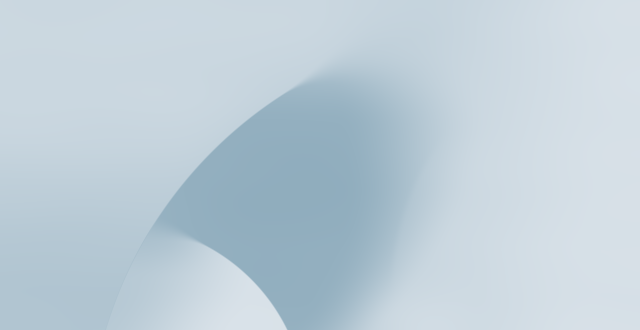
Write a Shadertoy shader that draws this background.

```glsl
// Soft blue-grey backdrop: a dark sail-shaped fold bounded by a large arc,
// with a pale petal below it and misty light on the right.
// Every layer is a scalar tone, mapped at the end to a two-colour ramp.

const vec3 DEEP_BLUE = vec3(0.56, 0.675, 0.74);
const vec3 PALE_MIST = vec3(0.85, 0.885, 0.912);
const float ASPECT = 1.93;

vec2 hashGradient(vec2 cell) {
    float angle = 6.2832 * fract(sin(dot(cell, vec2(127.1, 311.7))) * 4375.85);
    return vec2(cos(angle), sin(angle));
}

float gradientNoise(vec2 p) {
    vec2 cell = floor(p), f = fract(p);
    vec2 u = f * f * f * (f * (f * 6.0 - 15.0) + 10.0);
    float a = dot(hashGradient(cell), f);
    float b = dot(hashGradient(cell + vec2(1, 0)), f - vec2(1, 0));
    float c = dot(hashGradient(cell + vec2(0, 1)), f - vec2(0, 1));
    float d = dot(hashGradient(cell + vec2(1, 1)), f - vec2(1, 1));
    return mix(mix(a, b, u.x), mix(c, d, u.x), u.y);
}

// Positive inside the circle.
float discDepth(vec2 p, vec2 center, float radius) {
    return radius - length(p - center);
}

float softMask(float depth, float softness) {
    return smoothstep(-softness, softness, depth);
}

float glow(vec2 p, vec2 center, float radius) {
    vec2 d = (p - center) / radius;
    return exp(-dot(d, d));
}

// Mist behind the fold: dim lower left, bright right side.
float hazeTone(vec2 p) {
    float left = mix(0.46, 0.81, smoothstep(0.1, 0.75, p.y));
    float right = mix(0.74, 0.97, smoothstep(1.2, 1.85, p.x + 0.12 * (0.5 - p.y)));
    float tone = mix(left, right, smoothstep(0.9, 1.4, p.x));
    return tone + 0.2 * glow(p, vec2(1.2, 0.0), 0.18);
}

// Coverage of the dark fold, melting away to the right and the top.
float foldDensity(vec2 p) {
    float bend = 1.0 - p.y / 0.55;
    float middle = 1.25 - 0.24 * bend * bend;
    float halfWidth = mix(0.14, 0.23, smoothstep(0.0, 0.7, p.y));
    float across = 1.0 - smoothstep(middle - halfWidth, middle + halfWidth, p.x);
    return across * (1.0 - smoothstep(0.62, 1.02, p.y));
}

float petalTone(vec2 p) {
    float lit = smoothstep(0.3, 0.72, p.x - 0.5 * p.y);
    float tip = smoothstep(0.15, 0.3, p.y) * (1.0 - smoothstep(0.5, 0.7, p.x));
    return 0.55 + 0.45 * lit - 0.18 * tip;
}

void mainImage(out vec4 fragColor, in vec2 fragCoord) {
    vec2 p = fragCoord / iResolution.xy * vec2(ASPECT, 1.0);
    float edge = 1.0 / iResolution.y;

    // Large arc: crisp on the left, dissolving at its crest.
    float arcDepth = discDepth(p, vec2(1.552, -0.367), 1.287);
    float arcSoftness = mix(edge, 0.12, smoothstep(0.85, 1.2, p.x));
    float insideArc = softMask(arcDepth, arcSoftness);

    // Haze, dimmed just outside the arc.
    float tone = hazeTone(p);
    float halo = exp(-max(-arcDepth, 0.0) / 0.09) * smoothstep(0.45, 0.85, p.x);
    tone -= 0.1 * halo * (1.0 - insideArc) * (1.0 - smoothstep(1.1, 1.5, p.x));

    // Dark fold.
    vec2 fromCore = p - vec2(0.85, 0.38);
    float foldTone = 0.02 + 0.5 * dot(fromCore, fromCore);
    tone = mix(tone, foldTone, insideArc * foldDensity(p));

    // Faint crease on the right of the fold.
    float creaseDepth = discDepth(p, vec2(2.0, 0.105), 0.82);
    float creaseFade = exp(-max(creaseDepth, 0.0) / 0.12);
    float creaseSpan = smoothstep(0.08, 0.25, p.y) * (1.0 - smoothstep(0.45, 0.62, p.y));
    tone += 0.07 * softMask(creaseDepth, 0.014) * creaseFade * creaseSpan;

    // Pale petal, blurred toward its tip.
    float petalDepth = discDepth(p, vec2(0.351, -0.25), 0.573);
    float petalSoftness = mix(0.045, edge, smoothstep(0.45, 0.63, p.x));
    tone = mix(tone, petalTone(p), softMask(petalDepth, petalSoftness) * insideArc);

    // Gentle cloudy streaks.
    tone += 0.03 * gradientNoise(p * vec2(2.5, 6.0) + vec2(3.0, 1.0));

    fragColor = vec4(mix(DEEP_BLUE, PALE_MIST, clamp(tone, 0.0, 1.05)), 1.0);
}
```
